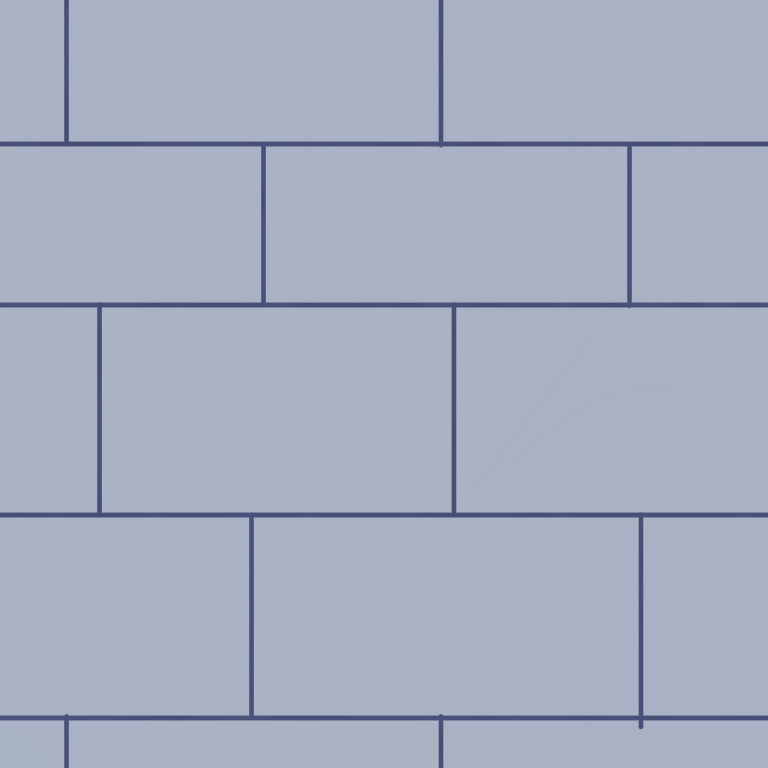
A WebGL 1 fragment shader for this pattern:

```glsl
precision highp float;
// Flat blue-grey masonry: four courses of unequal height, two joints in each.
// Joints are round-capped strokes measured by distance on a canvas that wraps,
// over a fill with faint cloudy toning and two barely visible brush marks.

uniform vec2 u_resolution;

const vec3 STONE = vec3(0.661, 0.699, 0.769);
const vec3 JOINT = vec3(0.283, 0.312, 0.470);
const float BED_RADIUS = 0.0032;
const float JOINT_RADIUS = 0.0030;

float hash(vec2 p) {
  vec3 q = fract(vec3(p.xyx) * 0.1031);
  q += dot(q, q.yzx + 33.33);
  return fract((q.x + q.y) * q.z);
}

float valueNoise(vec2 p) {
  vec2 cell = floor(p);
  vec2 f = fract(p);
  f = f * f * (3.0 - 2.0 * f);
  float low = mix(hash(cell), hash(cell + vec2(1.0, 0.0)), f.x);
  float high = mix(hash(cell + vec2(0.0, 1.0)), hash(cell + 1.0), f.x);
  return mix(low, high, f.y);
}

// Shortest signed offset on an axis that repeats every unit.
float wrapped(float offset) {
  return fract(offset + 0.5) - 0.5;
}

// Distance to an upright round-capped stroke between two heights.
float uprightStroke(vec2 p, float x, float bottom, float top, float radius) {
  float along = abs(wrapped(p.y - 0.5 * (bottom + top)));
  float beyond = max(along - 0.5 * (top - bottom), 0.0);
  return length(vec2(wrapped(p.x - x), beyond)) - radius;
}

// One course: its lower bed line and two joints; overshoot extends
// the first and second joint below the bed.
float course(vec2 p, float bottom, float top, vec2 joints, vec2 overshoot) {
  float bed = abs(wrapped(p.y - bottom)) - BED_RADIUS;
  float first = uprightStroke(p, joints.x, bottom - overshoot.x, top, JOINT_RADIUS);
  float second = uprightStroke(p, joints.y, bottom - overshoot.y, top, JOINT_RADIUS);
  return min(bed, min(first, second));
}

float masonry(vec2 p) {
  float d = course(p, 0.0651, 0.3300, vec2(0.3275, 0.8346), vec2(0.0, 0.0115));
  d = min(d, course(p, 0.3294, 0.6035, vec2(0.1296, 0.5911), vec2(0.0005, 0.0)));
  d = min(d, course(p, 0.6029, 0.8125, vec2(0.3431, 0.8197), vec2(0.0, 0.0010)));
  return min(d, course(p, 0.8125, 1.0672, vec2(0.0866, 0.5742), vec2(0.0005, 0.0015)));
}

// Soft straight brush mark that fades sideways.
float straightMark(vec2 p, vec2 a, vec2 b, float width) {
  vec2 span = b - a;
  float t = clamp(dot(p - a, span) / dot(span, span), 0.0, 1.0);
  return 1.0 - smoothstep(0.0, width, length(p - a - span * t));
}

// Soft arched brush mark, limited to a range of x.
float archedMark(vec2 p, vec2 crest, float bend, vec2 range, float width) {
  float dx = p.x - crest.x;
  float height = crest.y - bend * dx * dx;
  float slope = 2.0 * bend * dx;
  float d = abs(p.y - height) / sqrt(1.0 + slope * slope);
  float inside = smoothstep(range.x, range.x + 0.04, p.x)
               * (1.0 - smoothstep(range.y - 0.04, range.y, p.x));
  return inside * (1.0 - smoothstep(0.0, width, d));
}

vec3 stoneColour(vec2 p) {
  float cloud = valueNoise(p * 4.0) - 0.5;
  vec3 colour = STONE + cloud * vec3(0.004, 0.005, -0.004);
  float marks = straightMark(p, vec2(0.615, 0.36), vec2(0.765, 0.555), 0.013)
              + archedMark(p, vec2(0.85, 0.494), 3.0, vec2(0.64, 0.91), 0.010);
  return colour - 0.006 * marks;
}

void main() {
  vec2 p = gl_FragCoord.xy / u_resolution;
  float pixel = 1.0 / min(u_resolution.x, u_resolution.y);
  float ink = 1.0 - smoothstep(-0.75 * pixel, 0.75 * pixel, masonry(p));
  vec3 inkColour = JOINT + 0.02 * (valueNoise(p * 30.0) - 0.5);
  gl_FragColor = vec4(mix(stoneColour(p), inkColour, ink), 1.0);
}
```
